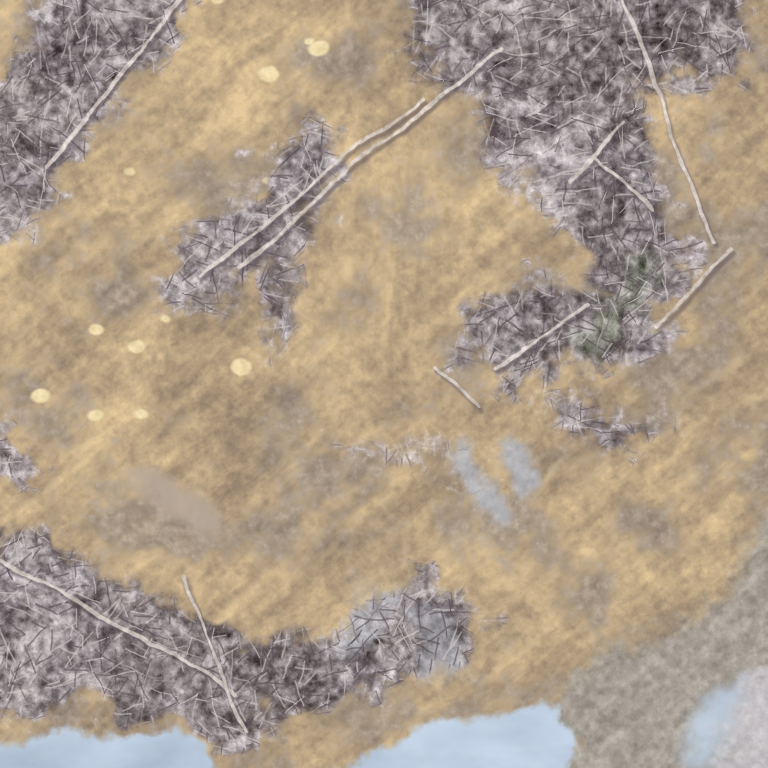
This texture is drawn by a Shadertoy shader. Its source:

```glsl
float hash(vec2 p) {
    vec3 q = fract(p.xyx * vec3(.1031, .103, .0973));
    q += dot(q, q.yzx + 33.33);
    return fract((q.x + q.y) * q.z);
}

float valueNoise(vec2 p) {
    vec2 i = floor(p), f = fract(p);
    f = f * f * (3. - 2. * f);
    return mix(mix(hash(i), hash(i + vec2(1, 0)), f.x),
               mix(hash(i + vec2(0, 1)), hash(i + 1.), f.x), f.y);
}

// Fractal noise centred on zero
float fbm(vec2 p) {
    float sum = 0., amp = .47;
    for (int i = 0; i < 5; i++) {
        sum += amp * (valueNoise(p) - .5);
        p = mat2(1.6, 1.2, -1.2, 1.6) * p + 7.3;
        amp *= .55;
    }
    return sum;
}

float segment(vec2 p, vec2 a, vec2 b) {
    vec2 ab = b - a;
    return length(p - a - ab * clamp(dot(p - a, ab) / dot(ab, ab), 0., 1.));
}

// Soft-edged capsule from ends.xy to ends.zw
float blob(vec2 p, vec4 ends, float radius, float soft) {
    return 1. - smoothstep(-soft, soft, segment(p, ends.xy, ends.zw) - radius);
}

float brushMask(vec2 p) {
    float s = .043;
    float m = blob(p, vec4(-.02, .76, .17, 1.02), .075, s);
    m = max(m, .85 * blob(p, vec4(.25, .64, .41, .77), .05, s));
    m = max(m, .85 * blob(p, vec4(.36, .67, .36, .58), .03, s));
    m = max(m, blob(p, vec4(.61, .96, .9, .98), .08, s));
    m = max(m, blob(p, vec4(.72, .88, .82, .68), .085, s));
    m = max(m, blob(p, vec4(.66, .55, .78, .57), .06, s));
    m = max(m, blob(p, vec4(.74, .46, .82, .43), .022, s));
    m = max(m, blob(p, vec4(-.02, .19, .28, .12), .095, s));
    m = max(m, blob(p, vec4(.3, .12, .57, .19), .055, s));
    m = max(m, blob(p, vec4(-.02, .41, .03, .38), .035, s));
    return max(m, .5 * blob(p, vec4(.43, .42, .66, .37), .03, s));
}

// Random sticks, one per cell; x is coverage, y is tone
vec2 twigs(vec2 p, float cells, float blur) {
    vec2 result = vec2(0);
    for (int k = 0; k < 9; k++) {
        vec2 c = floor(p * cells) + vec2(k % 3 - 1, k / 3 - 1);
        float angle = .7 + 2.8 * (hash(c + 17.7) - .5);
        vec2 mid = c + vec2(hash(c + 3.), hash(c + 9.));
        vec2 arm = vec2(cos(angle), sin(angle)) * (.25 + .4 * hash(c + cells));
        float d = segment(p * cells, mid - arm, mid + arm) / cells;
        float cover = 1. - smoothstep(-blur, blur, d - .0009);
        if (cover > result.x) result = vec2(cover, hash(c + 5.));
    }
    return result;
}

void mainImage(out vec4 fragColor, in vec2 fragCoord) {
    vec2 p = fragCoord / iResolution.y;
    float blur = max(.0012, .7 / iResolution.y);
    vec2 warp = vec2(fbm(p * 9.), fbm(p * 9. + 40.));
    vec2 ragged = warp + .5 * vec2(fbm(p * 35.), fbm(p * 35. + 20.));
    vec2 q = p + .13 * ragged, shore = p + .06 * ragged, bent = p + .025 * warp;
    float grain = fbm(p * 110.), clumps = fbm(p * 24. + 4. * warp);

    // Sand with dragged streaks, upright in the centre and diagonal elsewhere
    float diagonal = fbm(mat2(.77, -.64, .64, .77) * bent * vec2(14, 60));
    float upright = fbm(bent * vec2(55, 8));
    float streak = mix(diagonal, upright, blob(p, vec4(.5, .55, .53, .8), .06, .08));
    float light = .53 + .75 * (fbm(p * 7. + 11.) + streak) + .55 * clumps + .65 * grain;
    light += .2 * blob(q, vec4(.53, .73, .64, .75), .05, .05);
    light += .15 * blob(q, vec4(.66, .2, .9, .4), .05, .08);
    vec3 color = mix(vec3(.56, .49, .42), vec3(.9, .79, .61), clamp(light, 0., 1.));
    float dirt = smoothstep(0., .22, fbm(p * 13. + 60.) + .3 * grain);
    color = mix(color, vec3(.57, .53, .51) + .3 * grain, .6 * dirt);

    // Pale stones scattered on the left
    for (int k = 0; k < 9; k++) {
        vec2 c = floor(p * 22.) + vec2(k % 3 - 1, k / 3 - 1);
        vec2 centre = (c + vec2(hash(c + 2.), hash(c + 8.))) / 22.;
        float present = step(.86, hash(c + 31.)) * step(.3, blob(centre, vec4(.1, .42, .37, .9), .12, .06));
        float d = length((p - centre + .012 * ragged) * vec2(.8, 1.1)) - .005 - .008 * hash(c + 6.);
        color = mix(color, vec3(.93, .86, .68) + .2 * grain, present * (1. - smoothstep(-.003, .002, d)));
    }

    // Gravel road and its pale verge across the lower right corner
    float road = dot(q - vec2(.84, .17), vec2(.73, -.68));
    color = mix(color, vec3(.65, .62, .58) + .25 * grain + .15 * diagonal, smoothstep(-.02, .025, road));
    color = mix(color, vec3(.77, .75, .76) + .2 * grain, smoothstep(.13, .16, road));

    // Grey-violet brush litter with a mossy patch
    float brush = smoothstep(.25, .75, brushMask(q) + .5 * clumps + .35 * grain);
    vec3 litter = vec3(.54, .51, .53) + .65 * clumps + .75 * grain;
    litter = mix(litter, vec3(.42, .5, .38) + .6 * grain, .5 * blob(q, vec4(.74, .54, .83, .67), .018, .03));
    color = mix(color, litter, brush * .9);

    // Mud, puddles and sky-lit water
    float puddle = blob(shore, vec4(.66, .42, .69, .38), .018, .01);
    puddle = max(puddle, blob(shore, vec4(.6, .4, .65, .33), .016, .012));
    puddle = max(puddle, .7 * blob(q, vec4(.45, .2, .5, .22), .018, .025));
    puddle = max(puddle, .7 * blob(q, vec4(.56, .19, .6, .14), .018, .02));
    float water = blob(shore, vec4(-.1, .005, .23, -.015), .048, .007);
    water = max(water, blob(shore, vec4(.44, -.03, .7, .035), .045, .007));
    water = max(water, .85 * blob(shore, vec4(.9, .03, .95, .09), .02, .02));
    color = mix(color, vec3(.72, .66, .6), .8 * blob(shore, vec4(.2, .37, .27, .33), .022, .015));
    color = mix(color, vec3(.7, .71, .74) + .15 * grain, puddle * .85);
    color = mix(color, vec3(.74, .8, .87) + .2 * fbm(p * vec2(9, 18)), water);

    // Fine twigs tangled in the brush
    for (float i = 0.; i < 4.; i++) {
        vec2 t = twigs(bent + i * .37, 17. + 9. * i, blur);
        vec3 bark = mix(vec3(.34, .29, .32), vec3(.84, .8, .79), smoothstep(.25, .75, t.y));
        color = mix(color, bark, t.x * brush * (1. - water) * .65);
    }

    // Fallen trunks, each with a dark shadow beside it
    vec4 trunks[11] = vec4[11](
        vec4(.06, .78, .24, 1.01), vec4(.26, .64, .55, .87), vec4(.31, .65, .65, .94),
        vec4(.8, 1.01, .93, .69), vec4(.74, .76, .81, .84), vec4(.77, .79, .85, .73),
        vec4(.64, .52, .76, .6), vec4(.57, .52, .62, .47), vec4(0, .27, .31, .1),
        vec4(.24, .25, .32, .05), vec4(.85, .57, .95, .68));
    for (int i = 0; i < 11; i++) {
        vec4 t = trunks[i];
        float w = .0015 + .0018 * valueNoise(p * 30. + float(i));
        color = mix(color, vec3(.36, .32, .35), .5 * blob(bent + vec2(-.003, .005), t, .003, .003));
        color = mix(color, vec3(.84, .8, .77) + .4 * grain, .9 * blob(bent, t, w, blur));
    }
    fragColor = vec4(clamp(color, 0., 1.), 1);
}
```
